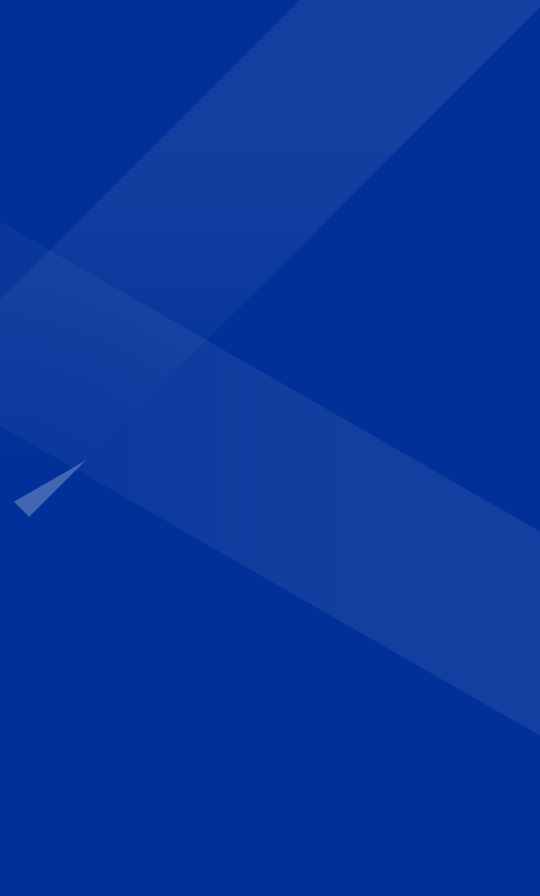
A WebGL 1 fragment shader for this background:

```glsl
precision highp float;
// Deep blue backdrop crossed by two translucent white bands and a small sliver.
// Bands are slabs around a line, the sliver is three half planes; every layer
// is blended as white with its own fading opacity. Lengths are canvas heights.

uniform vec2 u_resolution;

// Antialiased coverage of a signed distance (negative inside).
float coverage(float dist) {
  return clamp(0.5 - dist * u_resolution.y, 0.0, 1.0);
}

// Infinite band centred at an offset along its unit normal.
float band(vec2 p, vec2 normal, float offset, float halfWidth) {
  return coverage(abs(dot(p, normal) - offset) - halfWidth);
}

// Signed distance to the line a-b, negative on its left side.
float edge(vec2 p, vec2 a, vec2 b) {
  vec2 along = normalize(b - a);
  return dot(p - a, vec2(along.y, -along.x));
}

float triangle(vec2 p, vec2 a, vec2 b, vec2 c) {
  return coverage(max(edge(p, a, b), max(edge(p, b, c), edge(p, c, a))));
}

void main() {
  vec2 p = gl_FragCoord.xy / u_resolution.y;
  vec3 white = vec3(1.0);
  vec3 color = vec3(0.0, 0.188, 0.596);

  // Rising band, fading out toward the lower left
  float risingFade = 0.073 * smoothstep(0.43, 0.85, p.y);
  color = mix(color, white, risingFade * band(p, vec2(0.7071, -0.7071), -0.3729, 0.0976));

  // Falling band, strengthening toward the right
  float fallingFade = mix(0.035, 0.073, smoothstep(0.0, 0.4, p.x));
  color = mix(color, white, fallingFade * band(p, vec2(0.4978, 0.8673), 0.554, 0.0988));

  // Bright sliver pointing up and right
  float sliver = triangle(p, vec2(0.0951, 0.4857), vec2(0.0156, 0.4401), vec2(0.0326, 0.4232));
  color = mix(color, white, 0.26 * sliver);

  gl_FragColor = vec4(color, 1.0);
}
```
